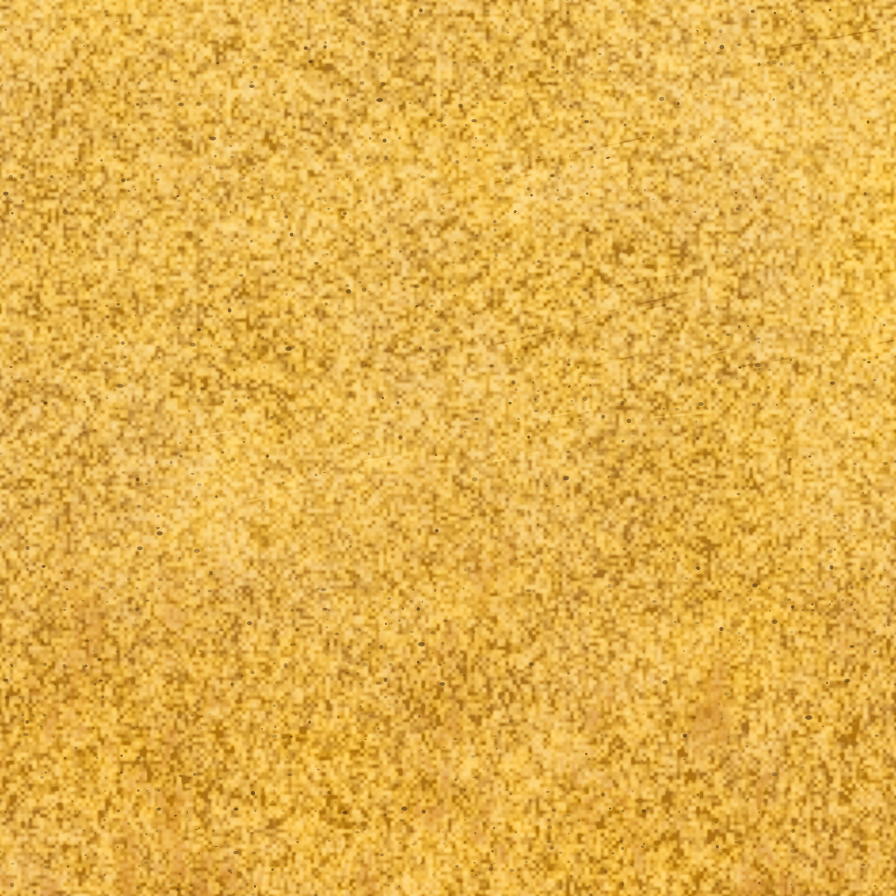
This texture is drawn by a WebGL 1 fragment shader. Its source:

```glsl
precision highp float;
// Weathered golden ochre plaster: fine grain, cloudy patches, rusty stains, specks and scratches.
uniform vec2 u_resolution;

const vec3 UMBER = vec3(0.68, 0.46, 0.09);
const vec3 OCHRE = vec3(0.80, 0.59, 0.20);
const vec3 HONEY = vec3(0.87, 0.67, 0.25);
const vec3 GOLD  = vec3(0.93, 0.74, 0.32);
const vec3 STRAW = vec3(0.97, 0.80, 0.41);
const vec3 CREAM = vec3(0.99, 0.86, 0.52);
const vec3 RUST  = vec3(0.78, 0.47, 0.15);
const vec3 SOOT  = vec3(0.34, 0.21, 0.07);

float hash(vec2 p) {
  vec3 q = fract(p.xyx * 0.1031);
  q += dot(q, q.yzx + 33.33);
  return fract((q.x + q.y) * q.z);
}

vec2 hash2(vec2 p) {
  return vec2(hash(p + 17.3), hash(p + 91.7));
}

// Value noise, centred on zero with a spread of about one.
float noise(vec2 p) {
  vec2 cell = floor(p);
  vec2 f = fract(p);
  f = f * f * (3.0 - 2.0 * f);
  float low = mix(hash(cell), hash(cell + vec2(1.0, 0.0)), f.x);
  float high = mix(hash(cell + vec2(0.0, 1.0)), hash(cell + vec2(1.0, 1.0)), f.x);
  return (mix(low, high, f.y) - 0.5) * 4.7;
}

float fbm(vec2 p) {
  float sum = 0.0;
  float weight = 0.7;
  for (int i = 0; i < 4; i++) {
    sum += weight * noise(p);
    p = mat2(1.6, 1.2, -1.2, 1.6) * p + 7.9;
    weight *= 0.65;
  }
  return sum;
}

// Tone in standard deviations to pigment colour.
vec3 pigment(float tone) {
  vec3 color = mix(UMBER, OCHRE, clamp((tone + 2.1) / 0.85, 0.0, 1.0));
  color = mix(color, HONEY, clamp((tone + 1.25) / 0.65, 0.0, 1.0));
  color = mix(color, GOLD, clamp((tone + 0.6) / 0.8, 0.0, 1.0));
  color = mix(color, STRAW, clamp((tone - 0.2) / 0.9, 0.0, 1.0));
  return mix(color, CREAM, clamp((tone - 1.1) / 1.5, 0.0, 1.0));
}

// Small jittered spots, one at most in each cell.
float specks(vec2 uv, float cells, float density, float radius, float pixel) {
  vec2 p = uv * cells;
  vec2 cell = floor(p);
  vec2 offset = (fract(p) - 0.3 - 0.4 * hash2(cell)) / cells;
  float chance = hash(cell + 5.1);
  float size = radius * mix(0.6, 1.3, hash(cell + 43.0));
  offset.x *= mix(0.6, 1.2, hash(cell + 29.0));
  float spot = 1.0 - smoothstep(size - pixel, size + pixel, length(offset));
  return spot * step(chance, density) * mix(0.4, 1.0, hash(cell + 61.0));
}

float segment(vec2 p, vec2 start, vec2 span, float width, float pixel) {
  float along = clamp(dot(p - start, span) / dot(span, span), 0.0, 1.0);
  float gap = length(p - start - span * along);
  return 1.0 - smoothstep(width - pixel, width + pixel, gap);
}

// Scattered thin lines that rise gently to the right.
float scratches(vec2 uv, vec2 corner, vec2 area, float reach, float seed, float pixel) {
  float lines = 0.0;
  for (int i = 0; i < 8; i++) {
    vec2 id = vec2(float(i) * 3.7, seed);
    vec2 start = corner + area * hash2(id);
    float slope = mix(0.08, 0.26, hash(id + 2.0));
    vec2 span = reach * mix(0.4, 1.0, hash(id + 8.0)) * vec2(1.0, slope);
    lines = max(lines, segment(uv, start, span, 0.0011, pixel));
  }
  return lines;
}

void main() {
  vec2 uv = gl_FragCoord.xy / u_resolution.y;
  float pixel = 0.7 / u_resolution.y;
  float lower = 1.0 - smoothstep(0.1, 0.6, uv.y);

  // Grain stretches upright towards the bottom.
  float fine = noise(uv * 235.0);
  float coarse = mix(noise(uv * 118.0 + 31.0), noise(uv * vec2(150.0, 75.0) + 57.0), lower);
  vec2 slanted = vec2(uv.x, uv.y - 0.15 * uv.x);
  float clouds = fbm(slanted * vec2(4.0, 7.0) + 12.0);
  float tone = 0.76 * fine + 0.5 * coarse + 0.26 * clouds + 0.55 * (uv.y - 0.5) + 0.04;

  // Broken dark scratches above, short pale ones near the middle.
  float wear = smoothstep(-0.8, 0.8, noise(uv * 70.0 + 3.0));
  tone -= 1.1 * wear * scratches(uv, vec2(0.4, 0.55), vec2(0.45, 0.4), 0.25, 4.0, pixel);
  tone += 1.3 * wear * scratches(uv, vec2(0.2, 0.4), vec2(0.6, 0.35), 0.08, 19.0, pixel);
  vec3 color = pigment(tone);

  // Greyish and warm tints.
  float tint = 0.6 * noise(uv * 95.0 + 80.0) + 0.5 * fbm(uv * 6.0 + 40.0);
  color += vec3(-0.008, -0.003, 0.03) * tint;
  color += vec3(0.008, -0.008, -0.025) * lower;

  // Upright rusty stains.
  float stain = fbm(uv * vec2(20.0, 9.0) + 65.0) + 0.5 * coarse;
  color = mix(color, RUST, 0.42 * smoothstep(0.7, 2.4, stain) * mix(0.15, 1.0, lower));

  // Dark specks gathered in loose clusters.
  float cluster = smoothstep(-0.6, 1.4, fbm(slanted * vec2(5.0, 9.0) + 22.0));
  float dirt = specks(uv, 48.0, 0.05 + 0.2 * cluster, 0.0019, pixel);
  dirt = max(dirt, 0.65 * specks(uv + 0.37, 85.0, 0.04 + 0.18 * cluster, 0.0014, pixel));
  color = mix(color, SOOT, 0.75 * dirt);

  gl_FragColor = vec4(clamp(color, 0.0, 1.0), 1.0);
}
```
